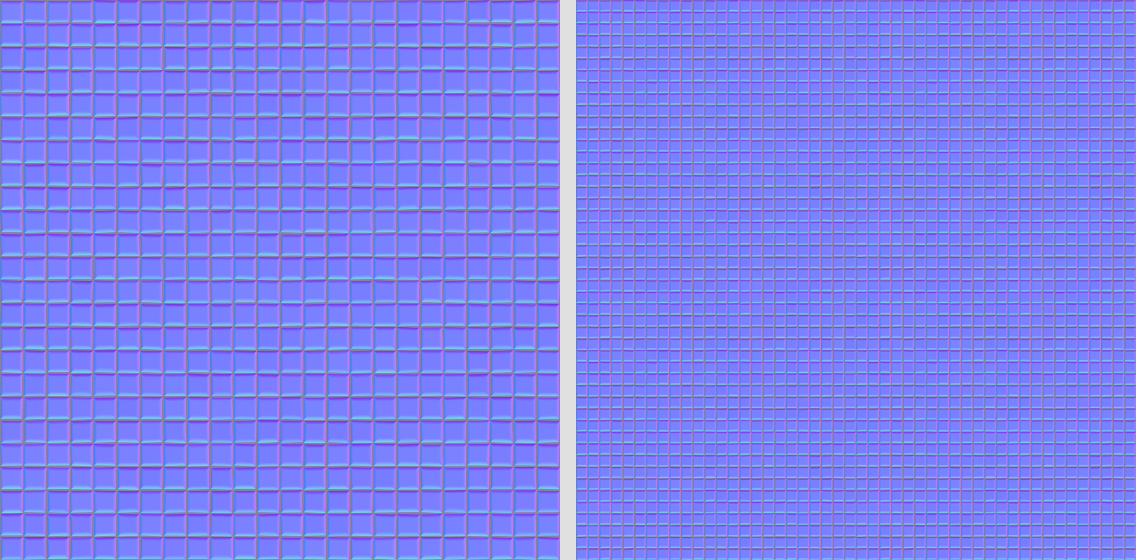
Left: one tile. Right: repeated 2 by 2.
Reproduce this texture map procedurally as a three.js fragment shader.

```glsl
// Normal map of a 24 by 24 grid of bevelled square tiles with uneven thin grout
varying vec2 vUv;

vec4 hash4(vec2 p) {
  vec4 q = fract(p.xyxy * vec4(0.1031, 0.1030, 0.0973, 0.1099));
  q += dot(q, q.wzxy + 33.33);
  return fract((q.xxyz + q.yzzw) * q.zywx);
}

void main() {
  vec2 grid = vUv * 24.0;
  vec2 tile = mod(floor(grid), 24.0);
  vec2 p = fract(grid);

  // Per-tile variation: skewed edges, bevel strength and face tilt
  vec4 startInset = hash4(tile + 3.0);
  vec4 endInset = hash4(tile + 41.0);
  vec4 wear = hash4(tile + 87.0);
  vec4 tilt = hash4(tile + 129.0);

  // Distance inwards from the left, right, bottom and top edges
  vec4 inset = 0.006 + 0.05 * mix(startInset, endInset, p.yyxx);
  vec4 edge = vec4(p.x, 1.0 - p.x, p.y, 1.0 - p.y) - inset;

  // Rounded bevels, steepest at the rim
  vec4 width = vec4(0.12, 0.16, 0.20, 0.17) * (0.85 + 0.3 * wear);
  vec4 steepness = vec4(0.40, 0.48, 0.56, 0.52) * (0.8 + 0.4 * wear.wxyz);
  vec4 bevel = steepness * (1.0 - smoothstep(vec4(0.0), width, edge));

  // Mitre where a side bevel meets a top or bottom one; green points down
  vec2 nearest = min(edge.xz, edge.yw);
  float mitre = smoothstep(-0.025, 0.025, nearest.x - nearest.y);
  vec2 slope = vec2(bevel.y - bevel.x, bevel.z - bevel.w);
  slope *= vec2(1.0 - mitre, mitre);
  slope += vec2(-0.045, 0.0) + 0.05 * (tilt.xy - 0.5);

  vec3 normal = vec3(slope, sqrt(max(0.0, 1.0 - dot(slope, slope))));
  vec3 colour = 0.5 + 0.5 * normal;

  // Flat, dulled grout between the tiles
  float face = smoothstep(-0.025, 0.025, min(nearest.x, nearest.y));
  colour = mix(vec3(0.53, 0.50, 0.66), colour, face);
  gl_FragColor = vec4(colour, 1.0);
}
```
